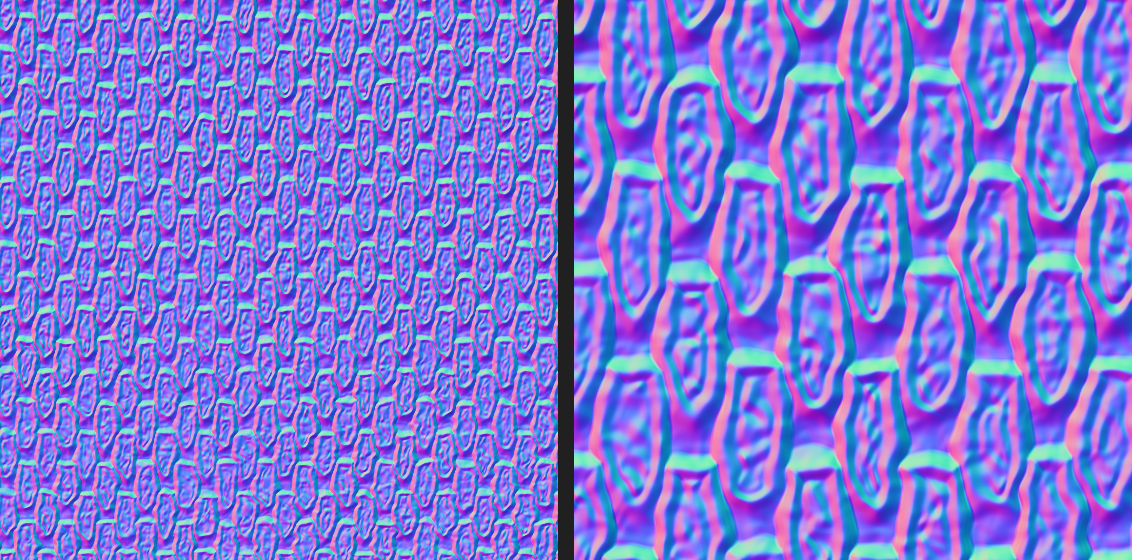
Left: the whole. Right: its middle third, enlarged.
Write a Shadertoy shader that draws this texture map.

```glsl
float hash(vec2 p) {
    vec3 a = fract(vec3(p.xyx) * 0.1031);
    a += dot(a, a.yzx + 33.33);
    return fract((a.x + a.y) * a.z);
}

float noise(vec2 p) {
    vec2 i = floor(p), f = fract(p);
    f = f * f * (3.0 - 2.0 * f);
    return mix(mix(hash(i), hash(i + vec2(1, 0)), f.x),
               mix(hash(i + vec2(0, 1)), hash(i + vec2(1, 1)), f.x), f.y);
}

// Height of one scale: q.y runs down from its arched top to its tapered tip
float scaleHeight(vec2 q, float beads, float strength) {
    float above = 0.3 * q.x * q.x - q.y;
    vec2 radii = vec2(mix(0.4, 0.54, smoothstep(0.0, 1.3, q.y)), 1.4);
    vec2 e = vec2(abs(q.x) + 0.001, max(q.y - 1.05, 0.0)) / radii;
    float k = length(e);
    float side = k * (k - 1.0) / length(e / radii);
    float d = max(side, above);

    float ridge = d + 0.08;
    float rim = 0.26 * exp(-ridge * ridge / 0.018);
    float core = smoothstep(-0.2, -0.38, d) * (0.12 + 0.22 * beads);
    float lip = -0.2 * smoothstep(0.0, 0.35, side) - 0.12 * smoothstep(0.3, 1.0, side)
              - 1.5 * max(abs(q.x) - 0.54, 0.0)
              - 1.1 * max(above, 0.0);
    return (rim + core) * strength + lip;
}

// Staggered columns, one unit wide, with a scale every 3.2 units
float surface(vec2 p) {
    // Slow drift plus ragged edges that grow toward the bottom
    float ragged = mix(0.1, 0.22, smoothstep(8.0, 24.0, p.y));
    p += 0.16 * (vec2(noise(p * 0.9), noise(p * 0.9 + 41.0)) - 0.5)
       + ragged * (vec2(noise(p * 2.6 + 11.0), noise(p * 2.6 + 73.0)) - 0.5);
    float beads = noise(p * vec2(6.5, 4.5) + 7.0) - 0.5;
    float column = floor(p.x);
    float h = -2.0;
    for (int i = -1; i <= 1; i++) {
        float c = column + float(i);
        float stagger = 0.26 + 0.5 * mod(c + 1.0, 2.0);
        float row = floor(p.y / 3.2 - stagger);
        for (int j = 0; j <= 1; j++) {
            vec2 id = vec2(c, row + float(j));
            vec2 q = p - vec2(c + 0.5, (id.y + stagger) * 3.2);
            float seed = hash(id + 20.0);
            q += (vec2(seed, hash(id + 83.0)) - 0.5) * vec2(0.05, 0.15);
            q.x += 0.03 * (q.y - 1.2);
            h = max(h, scaleHeight(q, beads, 0.8 + 0.4 * seed));
        }
    }
    // Fine grain over everything
    return h + 0.09 * noise(p * vec2(3.0, 4.5)) + 0.06 * noise(p * vec2(7.0, 6.0) + 19.0);
}

void mainImage(out vec4 fragColor, in vec2 fragCoord) {
    vec2 uv = fragCoord / iResolution.xy;
    float down = 1.0 - uv.y;

    // Rows tighten slightly toward the bottom
    vec2 p = vec2(uv.x * 28.0 + 0.16,
                  3.2 * (8.5 * down + 0.4 * down * down * down));

    vec2 eps = vec2(0.05, 0.0);
    vec2 slope = vec2(surface(p + eps.xy) - surface(p - eps.xy),
                      surface(p + eps.yx) - surface(p - eps.yx)) / (2.0 * eps.x);

    // Worn patches, mostly low and to the left
    float wear = noise(uv * 5.0 + 3.0) * smoothstep(0.1, 0.8, down - 0.3 * uv.x + 0.1);
    slope *= 1.0 - 0.3 * wear;
    slope += wear * 0.7 * (vec2(noise(p * 4.5), noise(p * 4.5 + 57.0)) - 0.5);

    // Pack the normal into colour, flattening the steepest faces
    slope.y = slope.y * 0.85 - 0.05;
    slope /= sqrt(1.0 + 0.15 * dot(slope, slope));
    vec3 normal = normalize(vec3(slope, 0.8));
    fragColor = vec4(0.5 + 0.5 * normal, 1.0);
}
```
